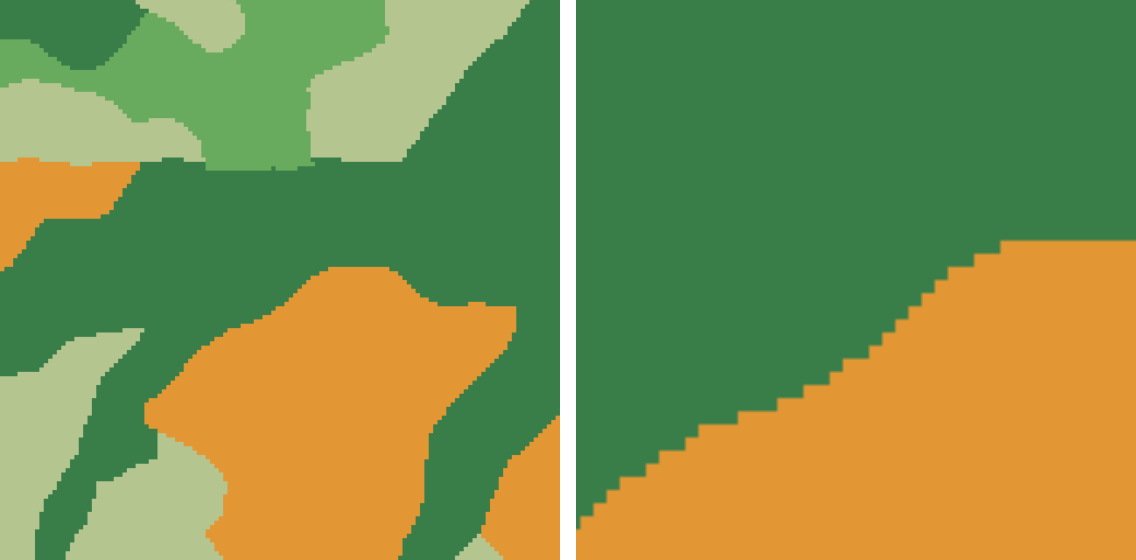
Left, the full canvas; right, a detail of the centre.
A Shadertoy shader for this pattern:

```glsl
// Camouflage of large flat patches in two greens, sage and orange.
// Each patch is bounded by smooth steps and simple shapes, bent by layered
// sines, then sampled on a coarse grid for finely stepped outlines.

const vec3 DARK_GREEN  = vec3(0.225, 0.495, 0.288);
const vec3 LIGHT_GREEN = vec3(0.412, 0.672, 0.370);
const vec3 SAGE        = vec3(0.708, 0.773, 0.562);
const vec3 ORANGE      = vec3(0.892, 0.588, 0.205);

const float GRID        = 128.0;  // stair steps across the canvas
const float EDGE_BLUR   = 0.25;   // softness of a step, in grid cells
const float WOBBLE      = 0.004;  // outline waviness
const float WOBBLE_FREQ = 23.0;
const float SEAM        = 0.711;  // level where upper and lower patches meet

float rise(float from, float to, float x) { return smoothstep(from, to, x); }

// Capsule with one radius
bool inCapsule(vec2 p, vec2 a, vec2 b, float radius) {
    vec2 ab = b - a;
    float h = clamp(dot(p - a, ab) / dot(ab, ab), 0.0, 1.0);
    return length(p - a - ab * h) < radius;
}

// Layered sines that bend every outline
vec2 wobble(vec2 p) {
    float amp = WOBBLE, freq = WOBBLE_FREQ;
    for (int i = 0; i < 3; i++) {
        p += amp * sin(p.yx * freq + vec2(1.3, 4.1) * float(i + 1));
        freq *= 2.1;
        amp *= 0.55;
    }
    return p;
}

// Sage, light green and dark patches above the seam
vec3 upperPatches(vec2 p, vec3 col) {
    float x = p.x, y = p.y;

    float slope = dot(p - vec2(0.71, SEAM), vec2(0.778, -0.628));
    if (y > SEAM && slope < 0.0) col = SAGE;

    // Light green trunk and arm
    float trunkRight = 0.553 + 0.133 * rise(0.835, 0.94, y);
    float trunkFoot = x > 0.36 ? 0.70 : SEAM;
    if (x < trunkRight && y > trunkFoot) col = LIGHT_GREEN;

    // Sage hill below the arm
    bool hill = length((p - vec2(0.08, 0.70)) / vec2(0.19, 0.153)) < 1.0;
    bool hillFoot = inCapsule(p, vec2(0.2, 0.72), vec2(0.295, 0.72), 0.065);
    if (y > SEAM && (hill || hillFoot)) col = SAGE;

    // Dark corner, then the sage lobe hanging beside it
    float cornerFoot = 0.925 - 0.045 * rise(0.03, 0.15, x);
    if (y > cornerFoot && x < 0.185 + 0.75 * (y - 0.88)) col = DARK_GREEN;
    if (inCapsule(p, vec2(0.28, 1.03), vec2(0.38, 0.962), 0.052)) col = SAGE;
    return col;
}

// Sage and orange patches below the seam
vec3 lowerPatches(vec2 p, vec3 col) {
    float x = p.x, y = p.y;

    // Orange wedge on the left
    float wedgeFoot = 0.518 + 0.095 * rise(0.01, 0.1, x) + 0.1 * rise(0.18, 0.26, x);
    if (y < SEAM && y > wedgeFoot && x < 0.265) col = ORANGE;

    // Sage horn on the left
    float hornTop = 0.328 + 0.075 * rise(0.05, 0.14, x) + 0.012 * rise(0.14, 0.25, x);
    float hornRight = 0.065 + 0.11 * rise(0.03, 0.32, y) + 0.078 * rise(0.3, 0.42, y);
    if (y < hornTop && x < hornRight) col = SAGE;

    // Sage feet showing from under the orange
    float footTop = 0.14 + 0.04 * rise(0.17, 0.28, x) + 0.06 * rise(0.27, 0.3, x);
    float footLeft = 0.12 + 0.05 * rise(0.0, 0.12, y);
    if (y < footTop && x > footLeft && x < 0.42) col = SAGE;
    if (y < 0.045 && x > 0.82 + 0.9 * y && x < 0.91) col = SAGE;

    // Large orange body
    float bodyTop = 0.277 + 0.14 * rise(0.25, 0.42, x) + 0.11 * rise(0.4, 0.64, x)
                  - 0.075 * rise(0.68, 0.8, x);
    float bodyRight = 0.716 + 0.04 * rise(0.0, 0.12, y) + 0.16 * rise(0.18, 0.42, y);
    float bump = (y - 0.05) / 0.025;
    float bodyLeft = 0.4 - 0.14 * rise(0.14, 0.26, y) - 0.03 * exp(-bump * bump);
    if (y < bodyTop && x < bodyRight && x > bodyLeft) col = ORANGE;

    // Orange shoulder at the right edge
    float shoulder = 0.9 - 0.04 * rise(0.0, 0.045, y) + 0.03 * rise(0.04, 0.15, y)
                   + 0.11 * rise(0.15, 0.27, y);
    if (x > shoulder && y < 0.28) col = ORANGE;
    return col;
}

vec3 cellColour(vec2 cell) {
    vec2 p = wobble((cell + 0.5) / GRID);
    return lowerPatches(p, upperPatches(p, DARK_GREEN));
}

void mainImage(out vec4 fragColor, in vec2 fragCoord) {
    // Blend the four nearest cells over a narrow border
    vec2 pos = fragCoord / iResolution.xy * GRID - 0.5;
    vec2 cell = floor(pos);
    vec2 blur = max(vec2(EDGE_BLUR), GRID / iResolution.xy);
    vec2 w = clamp((pos - cell - 0.5) / blur + 0.5, 0.0, 1.0);
    vec2 e = vec2(1.0, 0.0);
    vec3 low  = mix(cellColour(cell), cellColour(cell + e.xy), w.x);
    vec3 high = mix(cellColour(cell + e.yx), cellColour(cell + e.xx), w.x);
    fragColor = vec4(mix(low, high, w.y), 1.0);
}
```
